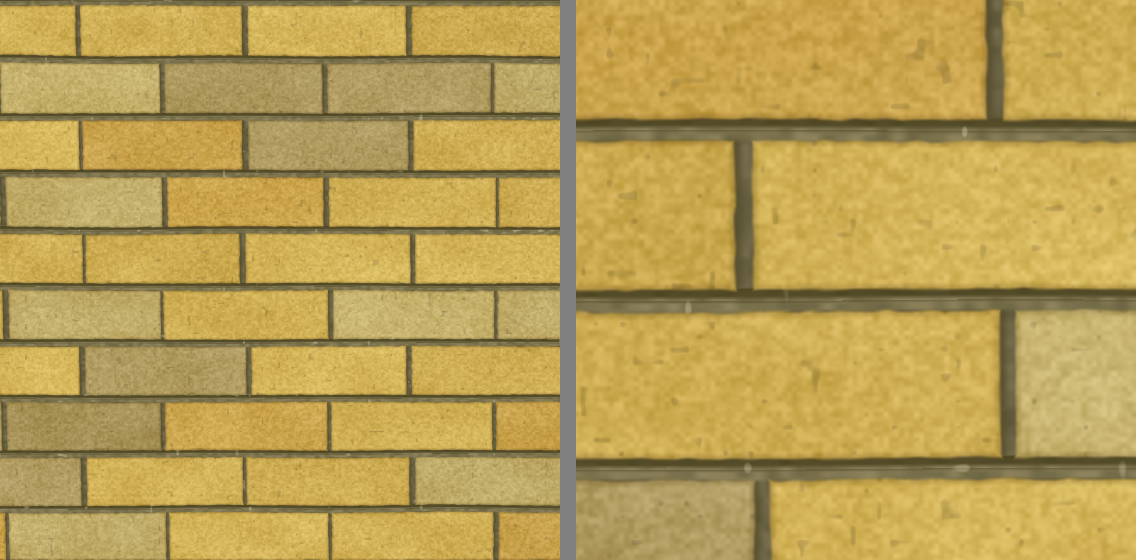
Left, the full canvas; right, a detail of the centre.
Give the GLSL for this texture, as a three.js fragment shader.

```glsl
varying vec2 vUv;

float hash(vec2 p) {
  vec3 q = fract(p.xyx * vec3(0.1031, 0.1030, 0.0973));
  q += dot(q, q.yzx + 33.33);
  return fract((q.x + q.y) * q.z);
}

float noise(vec2 p) {
  vec2 i = floor(p), f = fract(p);
  f = f * f * (3.0 - 2.0 * f);
  return mix(mix(hash(i), hash(i + vec2(1.0, 0.0)), f.x),
             mix(hash(i + vec2(0.0, 1.0)), hash(i + 1.0), f.x), f.y);
}

// Fired clay: one tone per brick, then mottling, grain and pits
vec3 brickColor(vec2 id, vec2 uv) {
  float kind = hash(id + 17.0);
  float shade = hash(id + 53.0);
  vec3 golden = mix(vec3(0.80, 0.67, 0.32), vec3(0.84, 0.72, 0.36), shade);
  vec3 pale = mix(vec3(0.74, 0.66, 0.40), vec3(0.78, 0.70, 0.43), shade);
  vec3 tan_ = mix(vec3(0.66, 0.58, 0.35), vec3(0.70, 0.62, 0.39), shade);
  vec3 amber = mix(vec3(0.77, 0.62, 0.29), vec3(0.81, 0.66, 0.31), shade);
  vec3 color = golden;
  color = mix(color, amber, step(0.44, kind));
  color = mix(color, pale, step(0.62, kind));
  color = mix(color, tan_, step(0.84, kind));

  vec2 p = uv + id * 0.37;
  float mottle = noise(p * vec2(13.0, 22.0)) - 0.5;
  float grain = noise(p * vec2(170.0, 210.0)) + noise(p * 330.0) - 1.0;
  color += mottle * vec3(0.05, 0.06, 0.07) + grain * vec3(0.07, 0.07, 0.085);
  float pit = smoothstep(0.86, 0.98, noise(p * 130.0));
  return color * (1.0 - 0.13 * pit);
}

void main() {
  vec2 uv = vUv;

  // Ten courses, slightly taller toward the top, with uneven beds
  float wave = (noise(uv * vec2(5.0, 11.0)) - 0.5) * 0.003;
  float level = uv.y + wave * smoothstep(0.0, 0.03, uv.y);
  float course = 10.27 * level - 0.31 * level * level + 0.065;
  float row = floor(course);
  float y = fract(course) - 0.5;

  // Running bond, with each upright joint shifted and sized on its own
  float along = 3.53 * (uv.x - 0.006) - 0.13 * uv.x * uv.x;
  along += 0.09 * (uv.y - 0.5) * (0.88 - uv.x) + 0.5 * mod(row, 2.0);
  float joint = floor(along + 0.5);
  float offset = along - joint - (hash(vec2(joint, row) + 7.0) - 0.5) * 0.036;
  float halfWidth = 0.0026 + 0.0032 * hash(vec2(joint, row) + 29.0);
  vec2 id = vec2(joint - step(offset, 0.0), row);

  // Distance inside the brick, with chipped edges
  float sideDistance = abs(offset) * 0.292 - halfWidth;
  float bedDistance = (0.435 - abs(y)) * 0.1;
  float edge = min(sideDistance, bedDistance);
  edge += (noise(uv * 110.0) - 0.5) * 0.0016;
  float brick = smoothstep(-0.0014, 0.0014, edge);

  // Mortar: grey beds, darker uprights, shadow beneath each course
  float grit = noise(uv * vec2(120.0, 190.0));
  vec3 mortar = mix(vec3(0.43, 0.40, 0.26), vec3(0.56, 0.52, 0.37), grit);
  float upright = smoothstep(-0.002, 0.002, bedDistance);
  mortar *= 1.0 - 0.16 * upright;
  float below = (-0.435 - y) * 0.1;
  float bedShadow = smoothstep(-0.002, 0.0, below) * (1.0 - smoothstep(0.003, 0.0065, below));
  // The rest of a bed's shadow falls in the row underneath
  float crossing = (y - 0.5) * 0.1 + 0.0065;
  bedShadow = max(bedShadow, smoothstep(0.0045, 0.007, crossing) * 0.6);
  float leftShadow = upright * (1.0 - smoothstep(-halfWidth, halfWidth * 0.4, offset * 0.292));
  float shadow = max(bedShadow, leftShadow * 0.65);
  mortar = mix(mortar, vec3(0.30, 0.265, 0.13), shadow * (0.75 + 0.25 * grit));
  mortar += 0.16 * smoothstep(0.91, 0.99, noise(uv * 85.0 + 9.0));

  // Brick faces darken a little at their rims
  vec3 face = brickColor(id, uv);
  face *= mix(vec3(0.86, 0.84, 0.78), vec3(1.0), smoothstep(0.0, 0.005, edge));

  gl_FragColor = vec4(mix(mortar, face, brick), 1.0);
}
```
